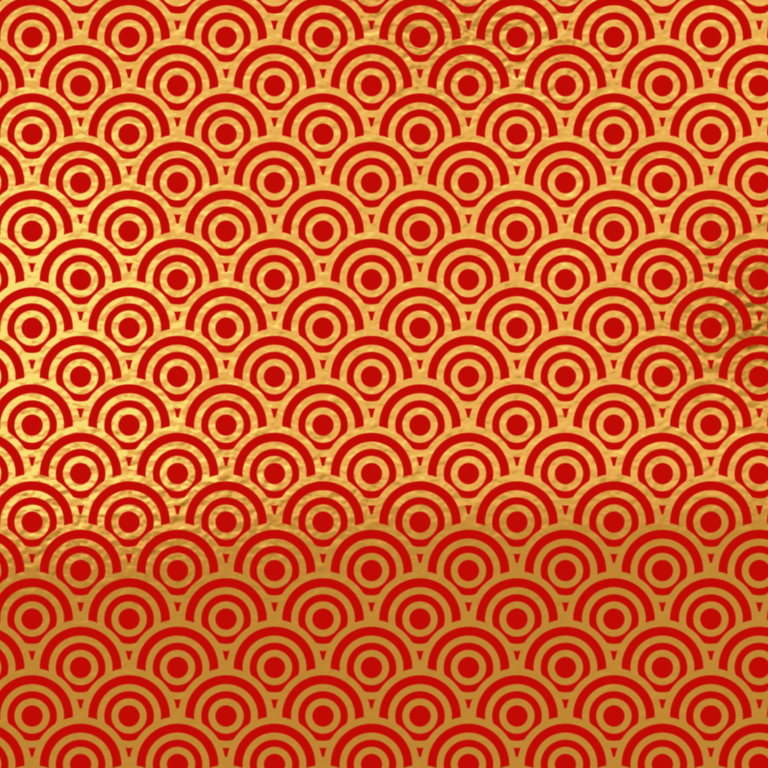
Write a WebGL 1 fragment shader that draws this pattern.

```glsl
precision highp float;
// Overlapping red and gold foil wave scales with concentric rings.

uniform vec2 u_resolution;

#define REPEATS 7.92
#define ORIGIN vec2(0.331, 0.536)
#define SCALE_RADIUS 0.495
#define EDGE_SOFTNESS 0.013
#define CRINKLE 0.95
#define GRAIN vec2(62.0, 92.0)
#define RED vec3(0.76, 0.04, 0.02)
#define GOLD_DEEP vec3(0.54, 0.36, 0.10)
#define GOLD_DARK vec3(0.75, 0.53, 0.20)
#define GOLD_MID vec3(0.92, 0.69, 0.33)
#define GOLD_LIGHT vec3(0.98, 0.87, 0.45)

// Pseudo-random gradient for a lattice cell
vec2 cellGradient(vec2 cell) {
    vec3 h = fract(cell.xyx * vec3(0.1031, 0.1030, 0.0973));
    h += dot(h, h.yzx + 33.33);
    return fract((h.xx + h.yz) * h.zy) * 2.0 - 1.0;
}

// Gradient noise, roughly -0.7 to 0.7
float gradientNoise(vec2 p) {
    vec2 i = floor(p);
    vec2 f = p - i;
    vec2 w = f * f * f * (f * (f * 6.0 - 15.0) + 10.0);
    float a = dot(cellGradient(i), f);
    float b = dot(cellGradient(i + vec2(1.0, 0.0)), f - vec2(1.0, 0.0));
    float c = dot(cellGradient(i + vec2(0.0, 1.0)), f - vec2(0.0, 1.0));
    float d = dot(cellGradient(i + 1.0), f - 1.0);
    return mix(mix(a, b, w.x), mix(c, d, w.x), w.y);
}

// Soft elliptical spot, 1 at its centre
float spot(vec2 p, vec2 centre, vec2 size) {
    vec2 q = (p - centre) / size;
    return exp(-dot(q, q));
}

// Antialiased disc coverage at distance d from its centre
float disc(float d, float radius, float soft) {
    return 1.0 - smoothstep(radius - soft, radius + soft, d);
}

// Red share of one scale: a dot and two rings
float scaleRings(float d, float soft) {
    return disc(d, 0.109, soft)
         + disc(d, 0.255, soft) - disc(d, 0.183, soft)
         + disc(d, 0.420, soft) - disc(d, 0.330, soft);
}

// Red coverage of the pattern; each lower row overlaps the one above
float redCoverage(vec2 p, float soft) {
    float red = 0.0;
    float lowerRow = floor(p.y * 2.0);
    for (int i = 0; i < 2; i++) {
        float row = lowerRow + 1.0 - float(i);
        float x = p.x - 0.5 * mod(row, 2.0);
        float d = length(vec2(fract(x + 0.5) - 0.5, p.y - 0.5 * row));
        red = mix(red, scaleRings(d, soft), disc(d, SCALE_RADIUS, soft));
    }
    return red;
}

// Height of the crumpled foil
float foilHeight(vec2 uv) {
    vec2 p = uv * GRAIN;
    p += 0.6 * gradientNoise(p * 0.35 + 7.0);
    return gradientNoise(p) + 0.5 * gradientNoise(p * 2.1 + 19.0);
}

// Foil colour from broad sheen and fine creases
vec3 foil(vec2 uv) {
    float drift = gradientNoise(uv * 5.0 + 3.0);
    float border = 0.315 + 0.05 * uv.x + 0.05 * drift;
    float upper = smoothstep(border - 0.09, border + 0.07, uv.y);
    float leftGlow = spot(uv, vec2(0.0, 0.57), vec2(0.24, 0.30));
    float rightShade = spot(uv, vec2(1.0, 0.57), vec2(0.11, 0.11));
    float topShade = spot(uv, vec2(0.62, 0.95), vec2(0.16, 0.09));
    float lowCrease = spot(uv, vec2(0.17, 0.35), vec2(0.30, 0.09));

    float sheen = 0.31 + 0.64 * upper + 0.55 * leftGlow * upper
                - 0.65 * rightShade - 0.25 * topShade + 0.15 * drift;
    float roughness = 0.13 + 0.25 * upper + 0.35 * leftGlow
                    + 0.6 * rightShade + 0.45 * topShade + 0.6 * lowCrease;
    float slope = foilHeight(uv) - foilHeight(uv + vec2(-0.002, 0.004));
    float t = sheen + CRINKLE * roughness * slope * 1.6;

    vec3 gold = mix(GOLD_DEEP, GOLD_DARK, smoothstep(-0.4, 0.3, t));
    gold = mix(gold, GOLD_MID, smoothstep(0.3, 0.95, t));
    return mix(gold, GOLD_LIGHT, smoothstep(0.95, 1.5, t));
}

void main() {
    vec2 uv = gl_FragCoord.xy / u_resolution.y;
    float soft = max(EDGE_SOFTNESS, 0.7 * REPEATS / u_resolution.y);
    float red = redCoverage(uv * REPEATS - ORIGIN, soft);
    gl_FragColor = vec4(mix(foil(uv), RED, red), 1.0);
}
```
